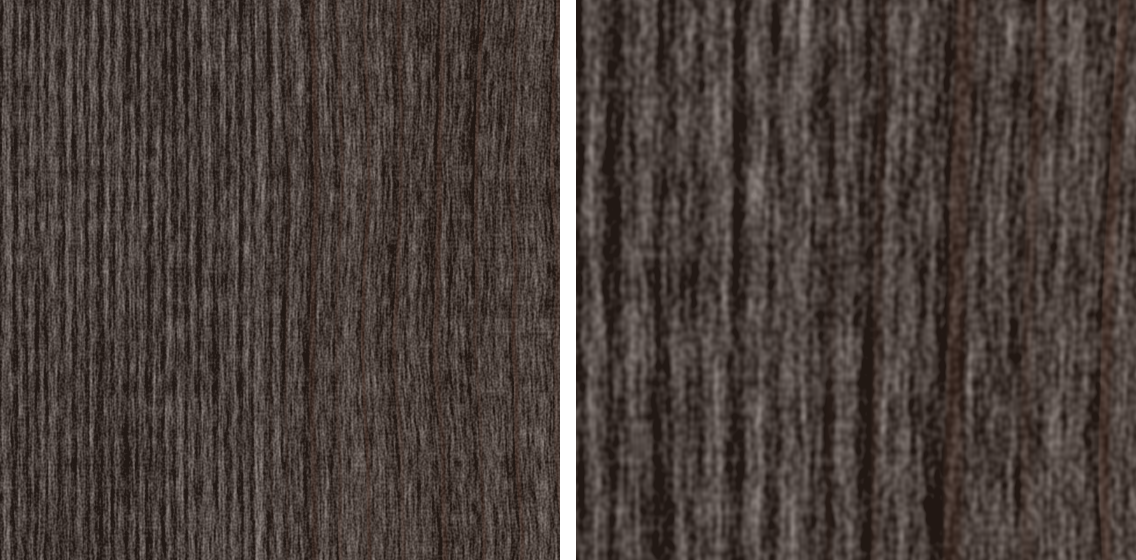
Left: the whole. Right: its middle third, enlarged.
Write a WebGL 1 fragment shader that draws this texture.

```glsl
precision highp float;
// Dark stained wood: upright grain, tight rings on the left, wide wavy rings on the right.

uniform vec2 u_resolution;

float hash(vec2 p) {
  return fract(sin(dot(p, vec2(127.1, 311.7))) * 43758.545);
}

float corner(vec2 cell, vec2 offset) {
  float angle = 6.2832 * hash(cell);
  return dot(vec2(cos(angle), sin(angle)), offset);
}

// Gradient noise, roughly -0.7 to 0.7
float noise(vec2 p) {
  vec2 i = floor(p);
  vec2 f = p - i;
  vec2 u = f * f * f * (f * (f * 6.0 - 15.0) + 10.0);
  vec2 e = vec2(1.0, 0.0);
  return mix(mix(corner(i, f), corner(i + e.xy, f - e.xy), u.x),
             mix(corner(i + e.yx, f - e.yx), corner(i + e.xx, f - e.xx), u.x), u.y);
}

// Ring count from the left edge: about 45 per width, easing to 14
float ringPhase(float x) {
  float narrow = x - 0.06 * log(1.0 + exp((x - 0.52) / 0.06));
  return 14.0 * x + 31.0 * narrow + 0.35 * noise(vec2(x * 31.0, 4.5))
       + 0.5 * noise(vec2(x * 9.0, 8.4));
}

void main() {
  vec2 uv = gl_FragCoord.xy / u_resolution;
  float wide = smoothstep(0.42, 0.72, uv.x);

  // Bend the grain, more strongly where the rings are wide
  vec2 p = uv;
  p.x += mix(0.006, 0.022, wide) * noise(uv * vec2(2.0, 2.1) + 3.7);
  p.x += mix(0.001, 0.006, wide) * noise(uv * vec2(5.0, 6.3) + 11.2);
  p.x += 0.0015 * noise(uv * vec2(50.0, 11.0));

  float phase = ringPhase(p.x);
  float ring = fract(phase);
  float strength = 0.95 + 0.8 * noise(vec2(phase * 0.8, p.y * 2.0) + 6.3);

  // Fibres, from long streaks to fine speckle
  float longStreak = noise(p * vec2(150.0, 2.6) + 4.2);
  float streak = noise(p * vec2(105.0, 6.0) + 1.3);
  float fibre = noise(p * vec2(197.0, 21.0) + 7.9);
  float hair = noise(p * vec2(239.0, 52.0) + 2.6);
  float speckle = noise(uv * vec2(241.0, 197.0) + 5.1);
  float broad = noise(p * vec2(11.0, 1.3) + 9.4);

  // Narrow rings: pale stripes between dark gaps
  float stripe = smoothstep(0.0, 0.22, ring) * (1.0 - smoothstep(0.5, 0.88, ring));
  float narrowTone = 0.14 * strength * (stripe - 0.58);

  // Wide rings: late wood darkens towards a thin line
  float rim = 1.0 - smoothstep(0.95, 1.0, ring);
  float lateWood = smoothstep(0.5, 0.95, ring) * rim;
  float line = smoothstep(0.84, 0.93, ring) * rim;
  float wideTone = 0.02 - 0.05 * lateWood - 0.06 * line * strength;

  float tone = 0.272 + mix(narrowTone, wideTone, wide);
  tone += 0.11 * longStreak + 0.09 * streak + 0.06 * broad;
  tone += 0.18 * fibre + 0.14 * hair + 0.16 * speckle;
  tone = clamp(tone, 0.13, 0.54);

  vec3 warmth = mix(vec3(0.0, 0.037, 0.053), vec3(0.0, 0.041, 0.061), wide);
  vec3 color = vec3(tone) - warmth;

  // Red-brown band that follows each ring line and fades in and out
  float band = smoothstep(0.94, 1.0, ring) + 1.0 - smoothstep(0.06, 0.17, ring);
  float bandAmount = band * smoothstep(0.42, 0.6, uv.x) * strength;
  vec3 brown = vec3(0.28, 0.205, 0.175) + 0.12 * (fibre + speckle);
  color = mix(color, brown, clamp(0.75 * bandAmount, 0.0, 0.85));

  gl_FragColor = vec4(color, 1.0);
}
```
